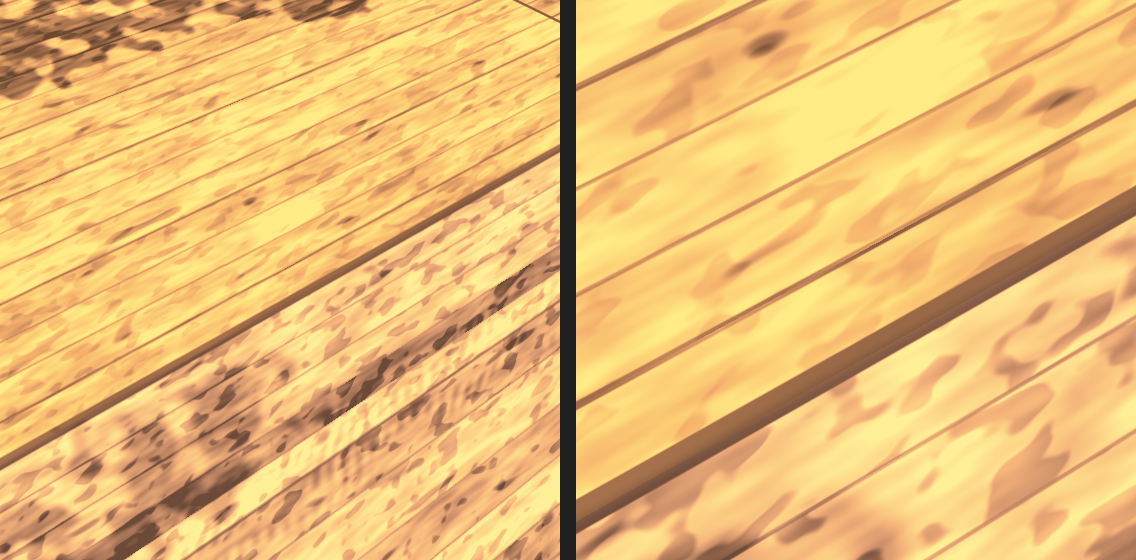
Left, the full canvas; right, a detail of the centre.
Give the GLSL for this texture, as a Shadertoy shader.

```glsl
// Sunlit timber decking seen at an angle, with dappled leaf shadows.
// Boards fan out from a vanishing point; grain, flecks, seams and shade add up
// to one darkness value, which a colour ramp turns into cream, amber or umber.

#define VANISH vec2(3.19, 1.973)  // where all seams meet
#define GAP_SLOPE 0.566           // slope of the wide gap, board edge 0
#define BOARD_RATIO 0.0458        // board width in log slope
#define GAP_HALF 0.14             // half width of the gap, in boards
#define SEAM_HALF 0.026           // half width of a seam, in boards
#define GRAIN 2.3
#define FLECKS 1.25
#define LEAF_SHADE 2.7

const vec3 RAMP[6] = vec3[6](
    vec3(1.00, 0.94, 0.57), vec3(0.99, 0.82, 0.50), vec3(0.96, 0.70, 0.46),
    vec3(0.81, 0.57, 0.40), vec3(0.62, 0.43, 0.31), vec3(0.42, 0.29, 0.21));

float hash(vec2 p) {
    vec3 q = fract(vec3(p.xyx) * 0.1031);
    q += dot(q, q.yzx + 33.33);
    return fract((q.x + q.y) * q.z);
}

float cornerSlope(vec2 cell, vec2 offset) {
    float angle = 6.2832 * hash(cell);
    return dot(vec2(cos(angle), sin(angle)), offset);
}

// Gradient noise, about -0.7 to 0.7
float noise(vec2 p) {
    vec2 i = floor(p), f = p - i, e = vec2(0.0, 1.0);
    vec2 w = f * f * f * (f * (f * 6.0 - 15.0) + 10.0);
    return mix(mix(cornerSlope(i, f), cornerSlope(i + e.yx, f - e.yx), w.x),
               mix(cornerSlope(i + e.xy, f - e.xy), cornerSlope(i + e.yy, f - e.yy), w.x), w.y);
}

// Position of board edge k: even spacing, with narrow and wide boards low down
float boardEdge(float k) {
    return k + 0.05 * max(-k, 0.0) - 0.7 * exp(-(k - 5.0) * (k - 5.0) / 3.0);
}

vec3 woodColour(float darkness) {
    float d = clamp(darkness, 0.0, 4.999);
    int i = int(d);
    return mix(RAMP[i], RAMP[i + 1], fract(d));
}

// Leaf shade: soft regions broken up by spots of light
float leafShade(vec2 p) {
    float corner = 1.0 - p.x / 0.44 - (1.0 - p.y) / 0.2;
    float top = 0.7 - 0.7 * length((p - vec2(0.54, 1.0)) / vec2(0.12, 0.045));
    vec2 q = mat2(0.87, -0.5, 0.5, 0.87) * (p - vec2(0.27, 0.15));
    float low = 0.6 - 0.6 * length(q / vec2(0.36, 0.13));
    float fine = noise(p * vec2(15.0, 30.0)) + 0.4 * noise(p * vec2(33.0, 55.0) + 7.0);
    float broad = noise(p * vec2(9.0, 11.0) + 3.0) + 0.4 * noise(p * 23.0);
    float upper = smoothstep(0.0, 0.42, min(2.0 * max(corner, top), 0.4) + 1.1 * fine);
    float lower = smoothstep(0.0, 0.5, min(2.0 * low, 0.25) + 1.1 * broad);
    return max(1.1 * upper, 0.85 * lower);
}

void mainImage(out vec4 fragColor, in vec2 fragCoord) {
    vec2 uv = fragCoord / iResolution.xy;

    // Board coordinates: s runs across the boards, u along them
    vec2 ray = VANISH - uv;
    float s = log(ray.y / ray.x / GAP_SLOPE) / BOARD_RATIO;
    float u = -3.0 * log(ray.x);
    float aa = fwidth(s);
    float k = floor(s);
    if (s < boardEdge(k)) k -= 1.0;
    else if (s >= boardEdge(k + 1.0)) k += 1.0;
    float below = step(0.0, s);
    vec2 p = vec2(u, s) + k * vec2(7.3, 3.7);

    // Board tone: every second board is weathered below the gap
    float weathered = step(2.5, k) * mod(k, 2.0);
    float dark = 0.75 + 0.7 * (hash(vec2(k + 40.0, 5.0)) - 0.5) - 0.15 * below;
    dark += weathered * (k < 4.0 ? 2.1 : 1.45);

    // Grain streaks and broad stains
    float stain = noise(p * vec2(4.0, 0.9));
    dark += GRAIN * (0.6 * stain + 0.65 * noise(p * vec2(9.0, 3.0))
          + 0.45 * noise(p * vec2(24.0, 7.0)));

    // Reddish flecks, denser on the lower boards, and sparse dark knots
    float fleck = noise(p * vec2(19.0, 2.6) + 11.0) + 0.5 * noise(p * vec2(43.0, 5.5));
    dark += FLECKS * (0.75 + 0.5 * below) * smoothstep(0.13, 0.32, fleck + 0.3 * stain);
    dark += 1.8 * smoothstep(0.36, 0.48, noise(p * vec2(11.0, 2.1) + 29.0));

    // Saw marks across the boards in the lower middle
    float sawn = smoothstep(3.0, 3.6, s) * (1.0 - smoothstep(5.0, 5.6, s));
    dark += 0.55 * sawn * sin(210.0 * u + 4.0 * s + 5.0 * stain)
          * smoothstep(-0.15, 0.25, noise(p * vec2(7.0, 2.0)));

    // Seams of uneven weight
    float lo = s - boardEdge(k), hi = boardEdge(k + 1.0) - s;
    float weight = hash(vec2(lo < hi ? k + 50.0 : k + 51.0, 9.0));
    float halfWidth = SEAM_HALF * (0.65 + 0.9 * weight);
    float seam = 1.0 - smoothstep(halfWidth - aa, halfWidth + aa, min(lo, hi));
    dark = mix(dark, max(dark, 3.1 + 1.2 * weight), seam * (0.8 + 0.5 * noise(vec2(u * 9.0, k))));

    // Wide gap, deepest along its lower edge
    float gap = 1.0 - smoothstep(GAP_HALF - aa, GAP_HALF + aa, abs(s + 0.04));
    dark = mix(dark, 3.9 + 0.7 * smoothstep(-0.1, 0.08, s) + 0.6 * stain, gap);

    // Butt joint in the upper right corner
    float joint = (1.0 - uv.y) - 0.49 * (uv.x - 0.92);
    dark += 1.0 - smoothstep(-0.004, 0.0, joint);
    dark = mix(dark, 4.4, 1.0 - smoothstep(0.001, 0.004, abs(joint)));

    dark = max(dark, 0.0) + LEAF_SHADE * leafShade(uv);
    vec3 colour = woodColour(dark) * mix(vec3(1.0, 0.985, 0.92), vec3(1.0, 1.0, 1.04), below);
    fragColor = vec4(colour, 1.0);
}
```
